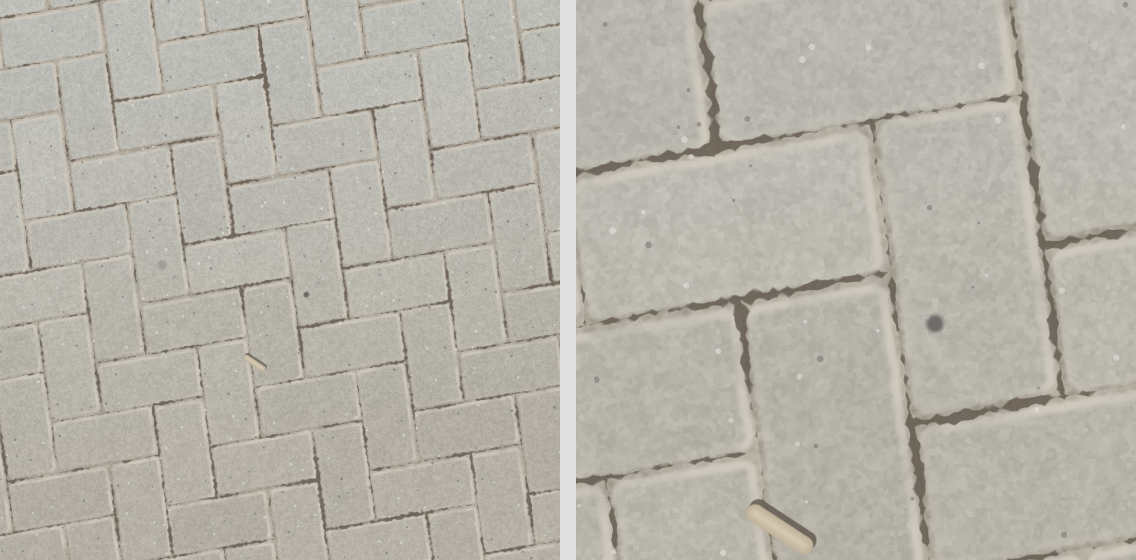
Left, the full canvas; right, a detail of the centre.
A Shadertoy shader for this texture:

```glsl
// Worn grey concrete pavers in a tilted herringbone, with sandy joints and grit.

// Layout, in canvas units with y pointing down; a paver is 2 by 1 steps
const vec2 STEP_X = vec2(0.0906, -0.0158);
const vec2 STEP_Y = vec2(0.0120, 0.0902);
const vec2 ORIGIN = vec2(0.406, 0.331);

// Paver shape, in steps
const float JOINT = 0.034;    // half width of the joint
const float CORNER = 0.090;   // corner radius
const float GAP = 0.036;      // scale of the dark cracks
const float WOBBLE = 0.014;   // slow unevenness of the edges
const float FRAY = 0.009;     // fine unevenness of the edges
const float SHIFT = 0.022;    // misplacement of each paver

// Colours
const vec3 COOL_STONE = vec3(0.743, 0.746, 0.722);
const vec3 WARM_STONE = vec3(0.705, 0.687, 0.641);
const vec3 RIM = vec3(0.805, 0.782, 0.738);
const vec3 SAND = vec3(0.672, 0.643, 0.594);
const vec3 CRACK = vec3(0.370, 0.335, 0.295);
const vec3 PALE_GRIT = vec3(0.940, 0.940, 0.920);
const vec3 DARK_GRIT = vec3(0.400, 0.390, 0.380);
const vec3 TWIG = vec3(0.840, 0.790, 0.700);

// Debris
const vec2 TWIG_START = vec2(0.440, 0.639);
const vec2 TWIG_END = vec2(0.469, 0.658);
const float TWIG_RADIUS = 0.0055;
const vec2 STAIN_DARK = vec2(0.547, 0.526);
const vec2 STAIN_FAINT = vec2(0.289, 0.473);

vec3 hash3(vec2 p) {
    vec3 q = fract(p.xyx * vec3(0.1031, 0.1030, 0.0973));
    q += dot(q, q.yxz + 33.33);
    return fract((q.xxy + q.yzz) * q.zyx);
}

// Cellular noise: distance to the nearest point, and that point's random value
vec2 cellular(vec2 p) {
    vec2 cell = floor(p), nearest = vec2(9.0, 0.0);
    for (int y = -1; y <= 1; y++)
    for (int x = -1; x <= 1; x++) {
        vec2 c = cell + vec2(x, y);
        vec3 h = hash3(c + 200.0);
        float d = length(c + h.xy - p);
        if (d < nearest.x) nearest = vec2(d, h.z);
    }
    return nearest;
}

// Layered sines, about -1 to 1
float waves(vec2 p) {
    float sum = 0.0, amp = 0.5;
    for (int i = 0; i < 4; i++) {
        sum += amp * sin(p.x + 1.7 * sin(p.y)) * cos(p.y + 1.3 * sin(p.x));
        p = mat2(1.5, 1.1, -1.1, 1.5) * p + 2.3;
        amp *= 0.6;
    }
    return sum;
}

float segment(vec2 p, vec2 a, vec2 b) {
    vec2 pa = p - a, ba = b - a;
    return length(pa - ba * clamp(dot(pa, ba) / dot(ba, ba), 0.0, 1.0));
}

void mainImage(out vec4 fragColor, in vec2 fragCoord) {
    vec2 uv = fragCoord / iResolution.xy;
    uv.y = 1.0 - uv.y;
    float px = 1.0 / iResolution.y;
    float aa = px / length(STEP_X);

    // Herringbone: the diagonal index tells which half of which paver this is
    vec2 p = inverse(mat2(STEP_X, STEP_Y)) * (uv - ORIGIN);
    p += WOBBLE * vec2(waves(p * 4.0), waves(p * 4.0 + 17.0));
    p += FRAY * vec2(waves(p * 21.0), waves(p * 21.0 + 31.0));
    vec2 cell = floor(p);
    float s = mod(cell.x + cell.y, 4.0);
    bool lying = s < 2.0;
    vec2 corner = cell - (lying ? vec2(s, 0.0) : vec2(0.0, s - 2.0));
    vec2 halfSize = lying ? vec2(1.0, 0.5) : vec2(0.5, 1.0);
    vec2 local = p - corner - halfSize;
    vec3 rnd = hash3(corner + 70.0);

    // Rounded paver outline, and distance to the middle of the joint
    vec2 q = abs(local - SHIFT * (2.0 * rnd.xy - 1.0)) - halfSize + JOINT + CORNER;
    float d = length(max(q, 0.0)) + min(max(q.x, q.y), 0.0) - CORNER;
    vec2 inset = halfSize - abs(local);
    float edge = min(inset.x, inset.y);

    // Stone face: overall warmth, paver tone, mottling and mixed grain
    float patches = cellular(p * 1.1 + 5.0).x;
    float crumbs = cellular(p * 10.0).x;
    float grain = 0.6 * (cellular(uv * 310.0).y - 0.5) + 0.4 * (cellular(uv * 140.0).y - 0.5);
    float mottle = waves(uv * 38.0) + 0.8 * waves(uv * 110.0);
    vec3 stone = mix(COOL_STONE, WARM_STONE, smoothstep(0.0, 1.0, uv.y + 0.1 * uv.x));
    stone += 0.024 * (rnd.z - 0.5) + 0.010 * mottle + 0.075 * grain;

    // Pale worn rim on the upper and right edges, fainter on the others
    float litEdge = min(halfSize.x - local.x, halfSize.y + local.y);
    float lit = 1.0 - smoothstep(0.08, 0.18, litEdge);
    float wear = clamp(0.75 + 0.9 * waves(p * 3.0 + 9.0), 0.25, 1.0);
    float rim = smoothstep(-0.085, -0.035, d) * mix(0.25, 1.0, lit) * wear;
    stone = mix(stone, RIM, rim);

    // Sandy joint, partly hidden by the lit rim, with sparse dark cracks
    vec3 joint = SAND + 0.12 * (crumbs - 0.45) + 0.09 * grain;
    float filled = mix(0.95, 0.60, lit * wear);
    vec3 col = mix(stone, joint, filled * smoothstep(-aa - 0.012, aa + 0.012, d));
    float crackWidth = GAP * (1.9 * patches + 1.6 * crumbs - 1.62 + 0.25 * (uv.x + uv.y));
    float soft = aa + 0.003;
    col = mix(col, CRACK, 0.80 * smoothstep(-soft, soft, crackWidth - edge));

    // Scattered grit: few points are kept, of varied size, pale or dark
    vec2 grit = cellular(uv * 90.0);
    float kept = step(0.95, grit.y);
    float size = 0.04 + 0.12 * fract(grit.y * 300.0);
    float speck = 1.0 - smoothstep(size, size + 90.0 * px, grit.x);
    col = mix(col, grit.y > 0.975 ? PALE_GRIT : DARK_GRIT, 0.45 * kept * speck);

    // Stains and a fallen twig with its shadow
    col = mix(col, DARK_GRIT, 0.9 * (1.0 - smoothstep(0.003, 0.007, length(uv - STAIN_DARK))));
    col = mix(col, DARK_GRIT, 0.30 * (1.0 - smoothstep(0.004, 0.012, length(uv - STAIN_FAINT))));
    float shade = segment(uv, TWIG_START + vec2(0.002, -0.003), TWIG_END + vec2(0.002, -0.003));
    col = mix(col, CRACK, 0.8 * smoothstep(px, -px, shade - TWIG_RADIUS));
    float twig = segment(uv, TWIG_START, TWIG_END);
    col = mix(col, TWIG - 18.0 * twig, smoothstep(px, -px, twig - TWIG_RADIUS));

    fragColor = vec4(col, 1.0);
}
```
